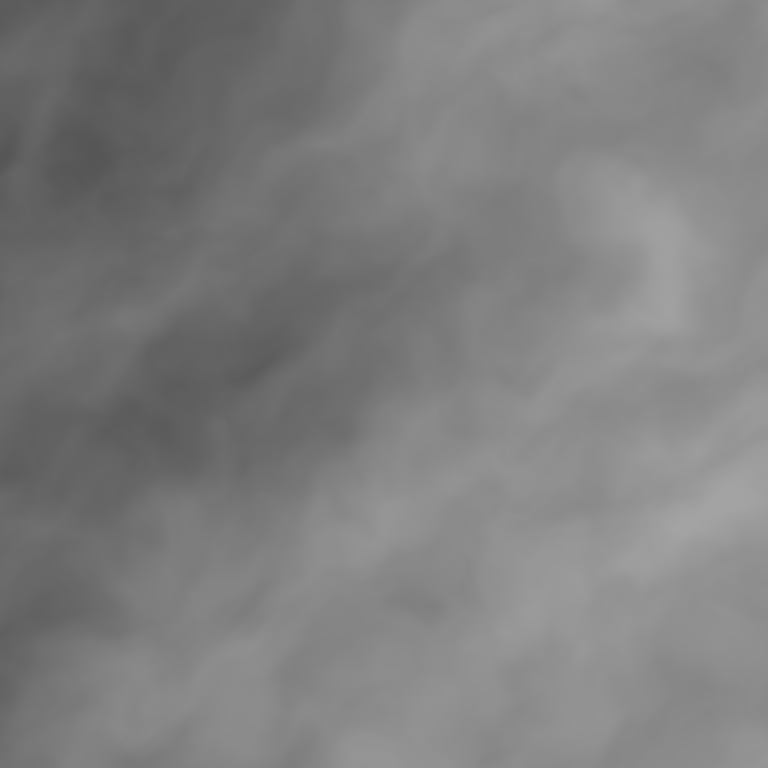
A WebGL 1 fragment shader for this texture:

```glsl
precision highp float;
// Soft grey smoke: a dark bank at the upper left fades into lighter haze.
// Warped gradient noise, stretched along a rising diagonal, shapes the bank,
// its clouding and a few pale wisps; fine isotropic noise adds mottling.

uniform vec2 u_resolution;

#define LIGHT_TONE 0.538
#define DARK_TONE 0.395
#define STREAK_ANGLE 0.70
#define STREAK_STRETCH 2.0
#define CLOUD_SCALE 4.2
#define CLOUD_CONTRAST 0.105
#define WISP_CONTRAST 0.042
#define MOTTLE_SCALE 13.0
#define MOTTLE_CONTRAST 0.022
#define WARP_AMOUNT 0.09
#define SEED 7.3

// Pseudo-random unit gradient for a lattice cell
vec2 cellGradient(vec2 cell) {
  float h = fract(sin(dot(cell + SEED, vec2(127.1, 311.7))) * 43758.55);
  return vec2(cos(6.28318 * h), sin(6.28318 * h));
}

// Gradient noise, about -0.7 to 0.7
float gradientNoise(vec2 p) {
  vec2 cell = floor(p);
  vec2 f = fract(p);
  vec2 blend = f * f * f * (f * (f * 6.0 - 15.0) + 10.0);
  float a = dot(cellGradient(cell), f);
  float b = dot(cellGradient(cell + vec2(1.0, 0.0)), f - vec2(1.0, 0.0));
  float c = dot(cellGradient(cell + vec2(0.0, 1.0)), f - vec2(0.0, 1.0));
  float d = dot(cellGradient(cell + vec2(1.0, 1.0)), f - vec2(1.0, 1.0));
  return mix(mix(a, b, blend.x), mix(c, d, blend.x), blend.y);
}

// Layered noise; each octave is turned a little to hide the lattice
float fbm(vec2 p) {
  float sum = 0.0;
  float gain = 1.0;
  mat2 turn = mat2(0.96, 0.28, -0.28, 0.96);
  for (int i = 0; i < 4; i++) {
    sum += gain * gradientNoise(p);
    p = turn * p * 2.03 + 17.7;
    gain *= 0.48;
  }
  return sum;
}

// Coordinates with x running along the streaks
vec2 streakSpace(vec2 p) {
  float c = cos(STREAK_ANGLE);
  float s = sin(STREAK_ANGLE);
  return vec2((c * p.x + s * p.y) / STREAK_STRETCH, c * p.y - s * p.x);
}

// Dark bank: fades out to the right and below, and hugs the left edge
float bankMask(vec2 p) {
  float fromRight = 1.0 - smoothstep(0.30, 0.66, p.x);
  float fromBelow = smoothstep(0.22, 0.42, p.y - 0.15 * p.x);
  float leftEdge = 0.6 * (1.0 - smoothstep(0.0, 0.2, p.x));
  return max(fromRight * fromBelow, leftEdge);
}

// Pale soft ridges along the zero lines of the noise
float wisps(vec2 p) {
  float ridge = 1.0 - smoothstep(0.0, 0.28, abs(gradientNoise(p)));
  float patches = smoothstep(-0.15, 0.4, gradientNoise(p * 0.8 + 31.0));
  return ridge * patches;
}

void main() {
  vec2 uv = gl_FragCoord.xy / u_resolution;

  // Bend the space so that edges and streaks wander
  vec2 bend = vec2(fbm(uv * 3.0 + 5.2), fbm(uv * 3.0 + 41.8));
  vec2 warped = uv + WARP_AMOUNT * bend;
  vec2 streak = streakSpace(warped);

  // Broad light and shade, with a slight lift to the right
  float tone = mix(LIGHT_TONE, DARK_TONE, bankMask(warped));
  tone += 0.025 * (uv.x - 0.5);

  // Clouding, wisps and fine mottling
  tone += CLOUD_CONTRAST * fbm(streak * CLOUD_SCALE);
  tone += WISP_CONTRAST * wisps(streak * CLOUD_SCALE * 1.2 + 9.4);
  tone += MOTTLE_CONTRAST * fbm(warped * MOTTLE_SCALE + 63.0);

  gl_FragColor = vec4(vec3(clamp(tone, 0.33, 0.64)), 1.0);
}
```
